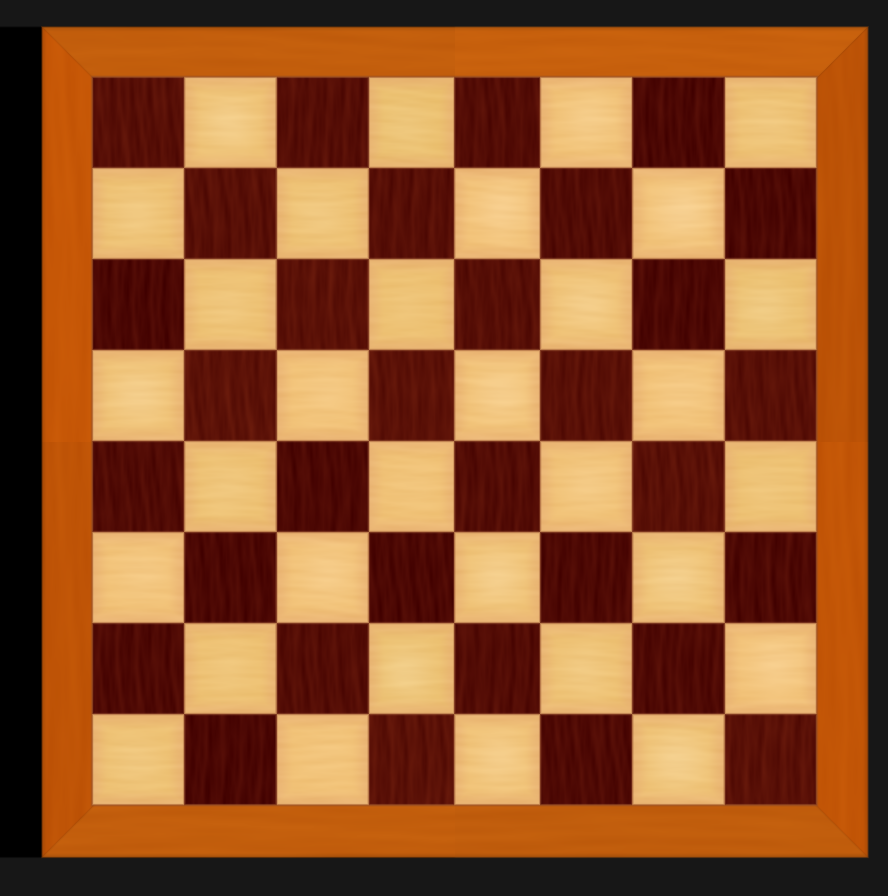
Give the GLSL for this pattern, as a Shadertoy shader.

```glsl
// Wooden chequered board, eight by eight, in a mitred orange frame on black.

const vec2 FRAME_CENTER = vec2(0.5078, 0.5065);
const vec2 FRAME_HALF   = vec2(0.4610, 0.4635);
const vec2 FIELD_CENTER = vec2(0.5072, 0.5078);
const vec2 FIELD_HALF   = vec2(0.4043, 0.4063);
const float MID_COLUMN  = 0.0957;  // the two central columns are narrower
const float COLUMN      = 0.1029;
const float ROW         = 0.1016;

float hash(vec2 p) {
    return fract(sin(dot(p, vec2(127.1, 311.7))) * 4375.85);
}

float boxDistance(vec2 p, vec2 halfSize) {
    vec2 d = abs(p) - halfSize;
    return max(d.x, d.y);
}

float cover(float dist, float soft) {
    return 1.0 - smoothstep(-soft, soft, dist);
}

// Distance to the nearest jittered feature point
float cellular(vec2 p) {
    vec2 cell = floor(p), f = fract(p);
    float nearest = 2.0;
    for (int y = -1; y <= 1; y++)
        for (int x = -1; x <= 1; x++) {
            vec2 o = vec2(x, y);
            vec2 id = cell + o;
            vec2 point = o + vec2(hash(id), hash(id + 37.0));
            nearest = min(nearest, length(point - f));
        }
    return nearest;
}

// Wood fibres running along q.y, roughly -1 to 1
float grain(vec2 q, float seed) {
    float w = q.x + 0.004 * sin(q.y * 31.0 + seed);
    float waves = sin(w * 290.0 + seed) + 0.7 * sin(w * 610.0 + q.y * 24.0 + seed * 2.3);
    float flecks = cellular(q * vec2(170.0, 24.0) + seed) - 0.5;
    return 0.3 * waves + 0.9 * flecks;
}

// Column and row position, counted from the lower left corner
vec2 boardCoord(vec2 p) {
    float d = abs(p.x);
    float column = d < MID_COLUMN ? d / MID_COLUMN : 1.0 + (d - MID_COLUMN) / COLUMN;
    return vec2(sign(p.x) * column, p.y / ROW) + 4.0;
}

vec3 darkSquare(vec2 p, float seed) {
    vec3 col = mix(vec3(0.29, 0.025, 0.012), vec3(0.37, 0.075, 0.03), seed);
    return col + vec3(0.055, 0.035, 0.018) * grain(p, seed * 40.0);
}

vec3 lightSquare(vec2 p, vec2 local, float seed) {
    vec3 col = mix(vec3(0.92, 0.75, 0.43), vec3(0.95, 0.76, 0.47), seed);
    vec2 glowCenter = vec2(0.15, 0.1) * (seed - 0.5);
    float glow = exp(-9.0 * dot(local - glowCenter, local - glowCenter));
    float rim = smoothstep(0.3, 0.5, max(abs(local.x), abs(local.y)));
    col += vec3(0.025, 0.06, 0.11) * glow * (0.25 + 0.75 * fract(seed * 7.3));
    col = mix(col, vec3(0.91, 0.69, 0.46), 0.65 * rim);
    return col + vec3(0.014, 0.022, 0.028) * grain(p.yx, seed * 40.0);
}

vec3 squares(vec2 p, float soft) {
    vec2 board = boardCoord(p);
    vec2 id = clamp(floor(board), 0.0, 7.0);
    vec2 local = board - id - 0.5;
    float seed = hash(id + 3.0);
    bool isLight = mod(id.x + id.y, 2.0) < 0.5;
    vec3 col = isLight ? lightSquare(p, local, seed) : darkSquare(p, seed);

    // Thin brown joints between the squares
    vec2 edge = (0.5 - abs(local)) * vec2(COLUMN, ROW);
    float joint = cover(min(edge.x, edge.y) - 0.0008, soft);
    return mix(col, vec3(0.61, 0.34, 0.20), 0.85 * joint);
}

vec3 frameWood(vec2 p, float soft) {
    vec2 d = abs(p) - FRAME_HALF;
    bool isRail = d.y > d.x;
    vec2 fibre = isRail ? p.yx : p;
    vec3 col = isRail ? vec3(0.775, 0.375, 0.05) : vec3(0.76, 0.335, 0.025);
    // Each half of a rail or stile has its own tone
    float tone = hash(sign(p) + (isRail ? 5.0 : 11.0)) - 0.5;
    col *= 1.0 + 0.06 * tone;
    col += vec3(0.02, 0.018, 0.008) * grain(fibre * vec2(0.6, 0.4), 2.0 + tone);
    // Mitre joints and darkened outer edge
    float mitre = cover(abs(d.x - d.y) - 0.0008, 1.5 * soft);
    float outer = smoothstep(-0.006, 0.0, max(d.x, d.y));
    return col * (1.0 - 0.10 * mitre - 0.12 * outer);
}

void mainImage(out vec4 fragColor, in vec2 fragCoord) {
    vec2 p = fragCoord / iResolution.y;
    float soft = max(1.0 / iResolution.y, 0.0015);
    vec2 framePos = p - FRAME_CENTER;
    vec2 fieldPos = p - FIELD_CENTER;
    float frameDist = boxDistance(framePos, FRAME_HALF);
    float fieldDist = boxDistance(fieldPos, FIELD_HALF);

    // Charcoal bands above and below, black at the left
    float blackStrip = cover(abs(framePos.y) - FRAME_HALF.y, soft) * cover(framePos.x, soft);
    vec3 col = mix(vec3(0.09), vec3(0.0), blackStrip);

    col = mix(col, frameWood(framePos, soft), cover(frameDist, soft));
    col = mix(col, vec3(0.59, 0.30, 0.12), 0.7 * cover(abs(fieldDist) - 0.0012, soft));
    col = mix(col, squares(fieldPos, soft), cover(fieldDist, soft));
    fragColor = vec4(clamp(col, 0.0, 1.0), 1.0);
}
```
